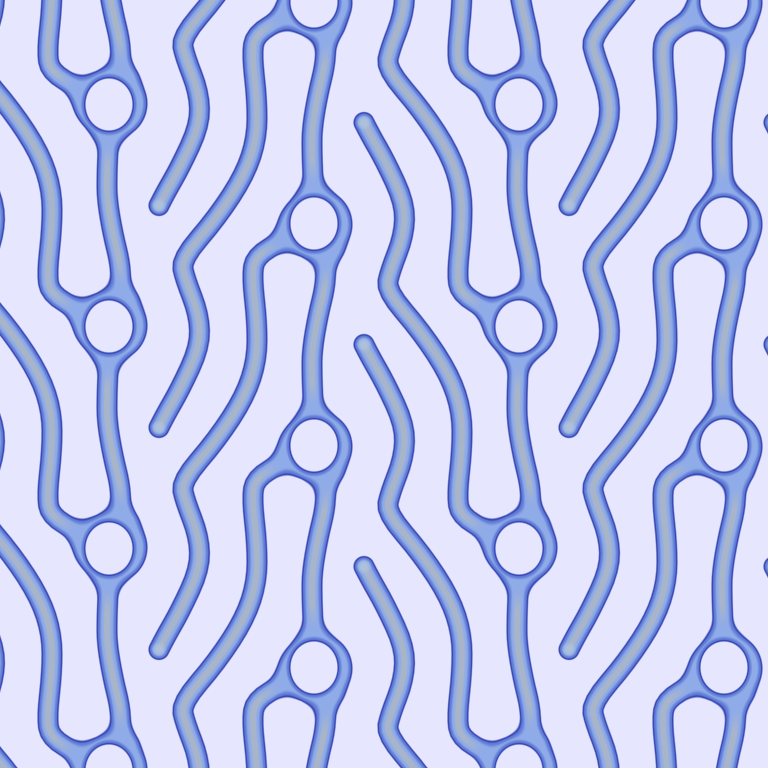
Write a Shadertoy shader that draws this pattern.

```glsl
// Wavy blue strands that meet in rings, on a pale ground. Each column holds a free-ended
// branch, a stem and a ring, stacked vertically; every second column is flipped (a glide).
// Strands are smooth curves, blended with the ring body and coloured by depth from the edge.

#define GRID 768.0                    // design units per canvas height
#define CELL vec2(205.0, 222.0)       // column width, vertical repeat
#define RING_POS vec2(109.0, 104.5)   // first ring, from the top left
#define FLIPPED_RING_Y 223.5          // first ring of a flipped column
#define STRAND_RADIUS 10.5
#define BODY_RADIUS 36.0
#define HOLE_RADII vec2(23.5, 26.0)
#define BLEND 18.0                    // rounding where strands join a ring
#define GROUND vec3(0.90, 0.90, 1.00)
#define OUTLINE vec3(0.22, 0.28, 0.70)
#define FILL vec3(0.56, 0.67, 0.91)
#define CORE vec3(0.66, 0.71, 0.79)

const int CURVE_STEPS = 4;
const float COLUMN_LEFT = -166.0;
const vec2 TIP = vec2(-155.0, -426.0);

// Control points relative to a ring centre, y pointing down
const vec2 BRANCH[15] = vec2[15](
    vec2(-161, -438), vec2(-149, -414), vec2(-134, -388), vec2(-114, -345),
    vec2(-115, -313), vec2(-129, -277), vec2(-133, -258), vec2(-97, -216),
    vec2(-69, -173), vec2(-57, -136), vec2(-57, -98), vec2(-62, -54),
    vec2(-59, -33), vec2(-30, -16), vec2(-12, 8));
const vec2 STEM[8] = vec2[8](
    vec2(-1, 25), vec2(-1, 45), vec2(-2, 70), vec2(-2, 95),
    vec2(4, 130), vec2(11, 158), vec2(12, 180), vec2(18, 205));

float segmentDistance(vec2 p, vec2 a, vec2 b) {
    vec2 ab = b - a;
    return length(p - a - ab * clamp(dot(p - a, ab) / dot(ab, ab), 0.0, 1.0));
}

// Quadratic arc from mid(a,b) to mid(b,c), steered by b
float arcDistance(vec2 p, vec2 a, vec2 b, vec2 c) {
    vec2 start = 0.5 * (a + b), end = 0.5 * (b + c), from = start;
    float d = 1e4;
    for (int i = 1; i <= CURVE_STEPS; i++) {
        float t = float(i) / float(CURVE_STEPS);
        vec2 to = mix(mix(start, b, t), mix(b, end, t), t);
        d = min(d, segmentDistance(p, from, to));
        from = to;
    }
    return d;
}

float branchDistance(vec2 p) {
    float d = 1e4;
    for (int i = 0; i < 13; i++) d = min(d, arcDistance(p, BRANCH[i], BRANCH[i + 1], BRANCH[i + 2]));
    return d;
}

float stemDistance(vec2 p) {
    float d = 1e4;
    for (int i = 0; i < 6; i++) d = min(d, arcDistance(p, STEM[i], STEM[i + 1], STEM[i + 2]));
    return d;
}

float smoothMin(float a, float b, float k) {
    float h = max(k - abs(a - b), 0.0) / k;
    return min(a, b) - 0.25 * h * h * k;
}

// Position relative to the nearest ring of its column
vec2 foldToCell(vec2 p) {
    float x = p.x - RING_POS.x - COLUMN_LEFT;
    float column = floor(x / CELL.x);
    float y = mod(column, 2.0) > 0.5 ? FLIPPED_RING_Y - p.y : p.y - RING_POS.y;
    return vec2(x - column * CELL.x + COLUMN_LEFT,
                mod(y + 0.5 * CELL.y, CELL.y) - 0.5 * CELL.y);
}

void mainImage(out vec4 fragColor, in vec2 fragCoord) {
    float pixel = GRID / iResolution.y;
    vec2 p = foldToCell(vec2(fragCoord.x, iResolution.y - fragCoord.y) * pixel);

    // Strands from the vertical neighbours that reach into this cell
    float strand = 1e4, tip = 1e4;
    for (int i = -1; i <= 2; i++) {
        vec2 q = p - vec2(0.0, float(i) * CELL.y);
        strand = min(strand, min(branchDistance(q), stemDistance(q)));
        tip = min(tip, length(q - TIP));
    }
    strand -= STRAND_RADIUS;

    // Ring body joined to the strands, then pierced
    float ringDistance = length(p - vec2(2.5, -1.0));
    float body = smoothMin(strand, ringDistance - BODY_RADIUS, BLEND);
    float hole = (length(p / HOLE_RADII) - 1.0) * 0.5 * (HOLE_RADII.x + HOLE_RADII.y);
    float d = max(body, -hole);

    // Dark rim, blue flesh, greyish core away from rings, pale free ends
    vec3 color = mix(OUTLINE, vec3(0.37, 0.48, 0.84), smoothstep(0.8, 2.3, -d));
    color = mix(color, FILL, smoothstep(2.2, 5.8, -d));
    float core = smoothstep(6.0, 8.8, -strand) * smoothstep(38.0, 68.0, ringDistance);
    color = mix(color, CORE, core);
    color = mix(color, vec3(0.69, 0.77, 0.87), 0.8 * smoothstep(9.0, 2.0, tip));

    float softness = max(0.9, 0.75 * pixel);
    color = mix(color, GROUND, smoothstep(-softness, softness, d));
    fragColor = vec4(color, 1.0);
}
```
